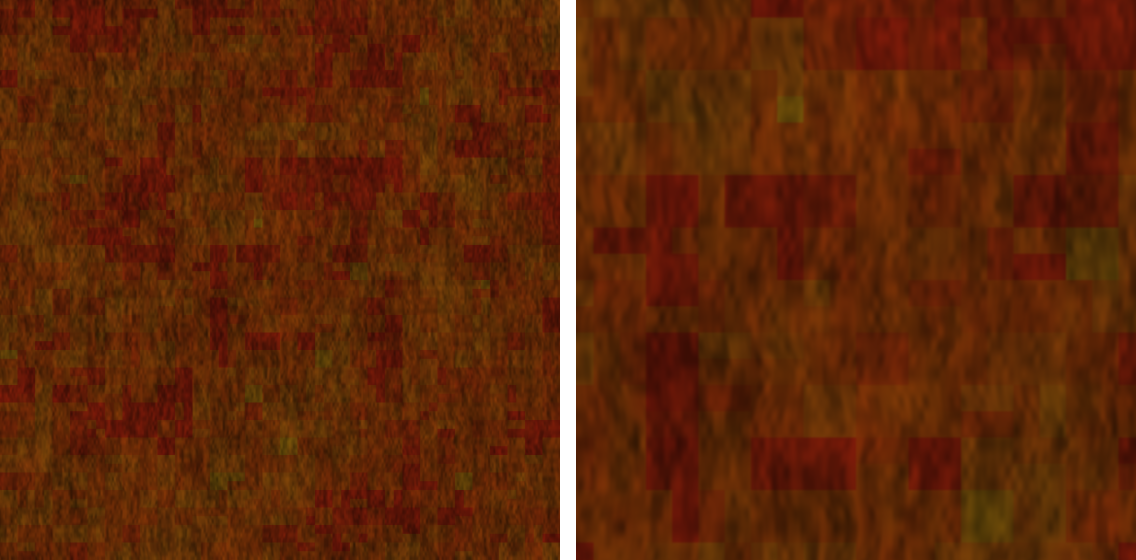
Left: the whole. Right: its middle third, enlarged.
Give the GLSL for this texture, as a Shadertoy shader.

```glsl
const vec3 BROWN = vec3(0.365, 0.150, 0.020);
const vec3 OCHRE = vec3(0.365, 0.190, 0.026);
const vec3 RED = vec3(0.358, 0.078, 0.026);
const vec3 OLIVE = vec3(0.340, 0.250, 0.030);

const float HALF_BLOCKS = 64.0;     // half blocks across the canvas
const float EDGE_SOFTNESS = 0.07;   // share of a half block
const float SPLIT_CHANCE = 0.22;
const float OLIVE_CHANCE = 0.035;
const float PATCH_SCALE = 13.0;     // clusters of like blocks
const float PATCH_WEIGHT = 0.62;
const float BLOCK_WEIGHT = 0.50;

const vec2 FIBRE_SCALE = vec2(150.0, 42.0);
const vec2 FINE_FIBRE_SCALE = vec2(270.0, 120.0);
const float FIBRE_WANDER = 0.005;
const float FIBRE_CONTRAST = 0.78;
const float SHADE_SCALE = 17.0;
const float SHADE_CONTRAST = 0.22;
const vec2 HUE_SCALE = vec2(75.0, 42.0);
const float HUE_CONTRAST = 0.22;

float hash(vec2 p) {
    return fract(sin(dot(p, vec2(127.1, 311.7))) * 43758.5453);
}

float noise(vec2 p) {
    vec2 i = floor(p);
    vec2 f = smoothstep(0.0, 1.0, p - i);
    float low = mix(hash(i), hash(i + vec2(1, 0)), f.x);
    float high = mix(hash(i + vec2(0, 1)), hash(i + vec2(1, 1)), f.x);
    return mix(low, high, f.y);
}

// Tint of a half block; most halves share the tint of their whole block
vec3 blockTint(vec2 cell) {
    vec2 block = floor(cell * 0.5);
    vec2 chance = vec2(hash(block + 17.0), hash(block + 53.0));
    vec2 id = mix(cell, block * 2.0, step(SPLIT_CHANCE, chance));

    float cluster = noise(block * 2.0 / HALF_BLOCKS * PATCH_SCALE + 5.3) - 0.5;
    float tone = cluster * PATCH_WEIGHT + (hash(id + 91.0) - 0.5) * BLOCK_WEIGHT;

    vec3 tint = mix(BROWN, OCHRE, smoothstep(0.06, 0.30, tone));
    tint = mix(RED, tint, smoothstep(-0.28, -0.04, tone));
    float olive = step(1.0 - OLIVE_CHANCE, hash(id + 137.0)) * step(0.0, cluster);
    return mix(tint, OLIVE, 0.75 * olive);
}

// Block tints with narrow blends at their borders
vec3 blockMosaic(vec2 uv) {
    vec2 p = uv * HALF_BLOCKS - 0.5;
    vec2 i = floor(p);
    vec2 f = smoothstep(0.5 - EDGE_SOFTNESS, 0.5 + EDGE_SOFTNESS, p - i);
    vec3 low = mix(blockTint(i), blockTint(i + vec2(1, 0)), f.x);
    vec3 high = mix(blockTint(i + vec2(0, 1)), blockTint(i + vec2(1, 1)), f.x);
    return mix(low, high, f.y);
}

// Upright, slightly wandering strands, centred on zero
float fibres(vec2 uv) {
    uv.x += FIBRE_WANDER * (noise(uv * vec2(22.0, 34.0)) - 0.5);
    float coarse = noise(uv * FIBRE_SCALE);
    float fine = noise(uv * FINE_FIBRE_SCALE + 31.7);
    return mix(coarse, fine, 0.45) - 0.5;
}

void mainImage(out vec4 fragColor, in vec2 fragCoord) {
    vec2 uv = fragCoord / iResolution.xy;
    vec3 color = blockMosaic(uv);

    // Gentle drift between orange and ochre inside the blocks
    color.g *= 1.0 + HUE_CONTRAST * (noise(uv * HUE_SCALE + 71.0) - 0.5);

    // Fibre relief over broad shading
    float shade = noise(uv * SHADE_SCALE + 43.0) - 0.5;
    color *= 1.0 + FIBRE_CONTRAST * fibres(uv) + SHADE_CONTRAST * shade;

    fragColor = vec4(clamp(color, 0.0, 1.0), 1.0);
}
```
